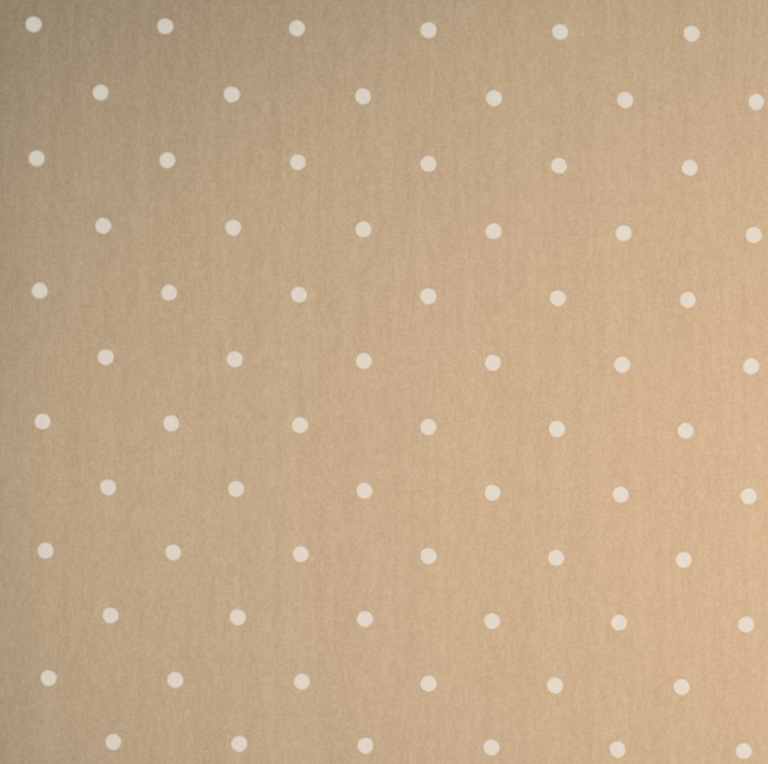
This pattern is drawn by a WebGL 2 fragment shader. Its source:

```glsl
#version 300 es
precision highp float;

uniform vec2 u_resolution;
out vec4 fragColor;

// Lengths are in canvas widths, y measured down from the top
#define ANCHOR vec2(0.5579, 0.0391)
#define ROW_STEP 0.08777
#define ROW_SHRINK 0.000268
#define COL_STEP 0.17135
#define COL_SHRINK 0.00065
#define TILT 0.0143
#define DOT_RADIUS 0.0103
#define DOT_SOFTNESS 0.0017
#define GRAIN 0.055
#define RIB 0.016

const vec3 SHADE_CLOTH = vec3(0.575, 0.515, 0.425);
const vec3 MID_CLOTH = vec3(0.73, 0.637, 0.517);
const vec3 LIT_CLOTH = vec3(0.845, 0.715, 0.575);
const vec3 SHADE_DOT = vec3(0.79, 0.77, 0.73);
const vec3 LIT_DOT = vec3(0.91, 0.86, 0.795);

float hash(vec2 p) {
    vec3 q = fract(p.xyx * vec3(0.1031, 0.1030, 0.0973));
    q += dot(q, q.yzx + 33.33);
    return fract((q.x + q.y) * q.z);
}

float noise(vec2 p) {
    vec2 i = floor(p), f = fract(p);
    f = f * f * (3.0 - 2.0 * f);
    return mix(mix(hash(i), hash(i + vec2(1, 0)), f.x),
               mix(hash(i + vec2(0, 1)), hash(i + vec2(1, 1)), f.x), f.y);
}

// Distance to the nearest dot centre; rows and columns tighten downwards
float dotDistance(vec2 p) {
    vec2 q = p - ANCHOR;
    q.y -= TILT * q.x;
    float root = sqrt(ROW_STEP * ROW_STEP - 4.0 * ROW_SHRINK * q.y);
    float row = floor((ROW_STEP - root) / (2.0 * ROW_SHRINK) + 0.5);
    float stagger = 0.5 * mod(row, 2.0);
    float pitch = COL_STEP - COL_SHRINK * row;
    float col = floor(q.x / pitch - stagger + 0.5) + stagger;
    vec2 centre = vec2(col * pitch, row * (ROW_STEP - ROW_SHRINK * row));
    return length(q - centre);
}

// Light falls from the right and fades into the upper left corner
float lightLevel(vec2 p) {
    float across = p.x * (0.82 - 0.24 * p.x);
    float down = p.y * (1.24 - 0.92 * p.y);
    float edge = 0.06 * (1.0 - smoothstep(0.0, 0.06, p.x));
    return clamp(across + down - edge, 0.0, 1.0);
}

// Fine speckle, short vertical threads and faint ribs
float weave(vec2 p) {
    float speckle = noise(p * vec2(390.0, 330.0)) - 0.5;
    float thread = noise(p * vec2(260.0, 70.0) + 17.0) - 0.5;
    float rib = noise(vec2(p.x * 130.0, p.y * 5.0) + 41.0) - 0.5;
    return GRAIN * (0.7 * speckle + 0.4 * thread) + RIB * rib;
}

void main() {
    vec2 p = vec2(gl_FragCoord.x, u_resolution.y - gl_FragCoord.y) / u_resolution.x;
    float light = lightLevel(p);
    float texture1 = weave(p);

    // Cloth
    vec3 cloth = light < 0.5 ? mix(SHADE_CLOTH, MID_CLOTH, light * 2.0)
                             : mix(MID_CLOTH, LIT_CLOTH, light * 2.0 - 1.0);
    cloth += texture1;

    // Printed dots, a little softer in the shade
    vec3 ink = mix(SHADE_DOT, LIT_DOT, light) + 0.4 * texture1;
    float soft = max(DOT_SOFTNESS * (1.4 - 0.5 * light), 0.75 / u_resolution.x);
    float wobble = 0.0008 * (noise(p * 160.0) - 0.5);
    float cover = 1.0 - smoothstep(-soft, soft, dotDistance(p) + wobble - DOT_RADIUS);

    fragColor = vec4(mix(cloth, ink, cover), 1.0);
}
```
